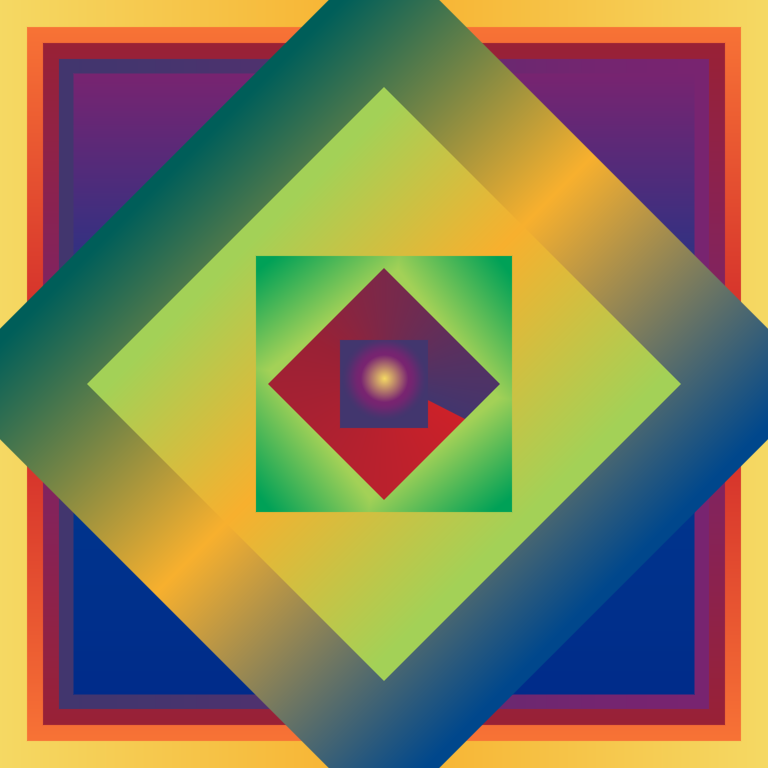
Reproduce this background procedurally as a three.js fragment shader.

```glsl
// Nested squares and diamonds with linear, conic and radial gradients.

varying vec2 vUv;

// Palette
const vec3 YELLOW  = vec3(0.96, 0.85, 0.39);
const vec3 AMBER   = vec3(0.97, 0.69, 0.18);
const vec3 ORANGE  = vec3(0.97, 0.45, 0.21);
const vec3 RED     = vec3(0.80, 0.13, 0.16);
const vec3 CRIMSON = vec3(0.60, 0.13, 0.21);
const vec3 PURPLE  = vec3(0.47, 0.14, 0.44);
const vec3 INDIGO  = vec3(0.26, 0.21, 0.43);
const vec3 COBALT  = vec3(0.00, 0.23, 0.56);
const vec3 NAVY    = vec3(0.00, 0.17, 0.54);
const vec3 TEAL    = vec3(0.00, 0.37, 0.35);
const vec3 BLUE    = vec3(0.00, 0.28, 0.55);
const vec3 LIME    = vec3(0.64, 0.82, 0.34);
const vec3 GREEN   = vec3(0.00, 0.63, 0.34);

// Half widths of the squares and half diagonals of the diamonds
const float FRAME_OUTER   = 0.4648;
const float FRAME_RED     = 0.4440;
const float FRAME_INDIGO  = 0.4232;
const float FRAME_INNER   = 0.4043;
const float DIAMOND_LARGE = 0.5720;
const float DIAMOND_LIME  = 0.3867;
const float SQUARE_GREEN  = 0.1667;
const float DIAMOND_CONIC = 0.1510;
const float SQUARE_CORE   = 0.0573;

// Gradient placement
const float CREASE       = -0.025;
const float GREEN_TILT   = 0.12;
const vec2  CONIC_CENTER = vec2(0.0006, 0.0090);
const float CONIC_START  = -0.471;
const vec2  GLOW_CENTER  = vec2(0.0008, 0.0070);
const float GLOW_RADIUS  = 0.031;
const float HALO_RADIUS  = 0.056;

const float EDGE = 0.0010;
const float TAU  = 6.2831853;

float squareDistance(vec2 p, float halfWidth) {
  return max(abs(p.x), abs(p.y)) - halfWidth;
}

float diamondDistance(vec2 p, float halfDiagonal) {
  return (abs(p.x) + abs(p.y) - halfDiagonal) * 0.70711;
}

float coverage(float dist) {
  return 1.0 - smoothstep(-EDGE, EDGE, dist);
}

// Three-stop gradient from -extent to extent with its middle stop at center
vec3 gradient(vec3 a, vec3 b, vec3 c, float x, float center, float extent) {
  float before = clamp((x + extent) / (center + extent), 0.0, 1.0);
  float after = clamp((x - center) / (extent - center), 0.0, 1.0);
  return mix(mix(a, b, before), c, after);
}

// Clockwise sweep with a smoothed seam
vec3 conicColor(vec2 p) {
  float turn = fract((CONIC_START - atan(p.y, p.x)) / TAU);
  vec3 sweep = gradient(RED, CRIMSON, INDIGO, turn - 0.5, 0.0, 0.5);
  float seam = smoothstep(0.0, 2.0 * EDGE, turn * TAU * length(p));
  return mix(INDIGO, sweep, seam);
}

// Lime along the diamond sides, green toward the corners
vec3 cornerColor(vec2 p) {
  float c = cos(GREEN_TILT);
  float s = sin(GREEN_TILT);
  vec2 q = vec2(c * p.x - s * p.y, s * p.x + c * p.y);
  float reach = (abs(q.x) + abs(q.y)) / SQUARE_GREEN;
  return mix(LIME, GREEN, clamp((reach - 0.9) / 0.95, 0.0, 1.0));
}

vec3 glowColor(vec2 p) {
  float r = length(p);
  vec3 glow = mix(YELLOW, PURPLE, clamp(r / GLOW_RADIUS, 0.0, 1.0));
  return mix(glow, INDIGO, smoothstep(GLOW_RADIUS, HALO_RADIUS, r));
}

void main() {
  vec2 p = vUv - 0.5;
  float diagonal = p.x - p.y;

  // Backdrop and nested frames
  vec3 color = mix(AMBER, YELLOW, abs(p.x) * 2.0);
  vec3 outer = mix(RED, ORANGE, abs(p.y) / FRAME_OUTER);
  color = mix(color, outer, coverage(squareDistance(p, FRAME_OUTER)));
  vec3 middle = mix(PURPLE, CRIMSON, min(abs(p.y) / FRAME_RED, 1.0));
  color = mix(color, middle, coverage(squareDistance(p, FRAME_RED)));
  vec3 thin = mix(INDIGO, PURPLE, smoothstep(-FRAME_INDIGO, FRAME_INDIGO, p.x));
  color = mix(color, thin, coverage(squareDistance(p, FRAME_INDIGO)));
  vec3 field = gradient(PURPLE, COBALT, NAVY, -p.y, 0.0, FRAME_INNER);
  color = mix(color, field, coverage(squareDistance(p, FRAME_INNER)));

  // Large diamonds with a diagonal amber crease
  vec3 band = gradient(TEAL, AMBER, BLUE, diagonal, CREASE, DIAMOND_LARGE - 0.02);
  color = mix(color, band, coverage(diamondDistance(p, DIAMOND_LARGE)));
  vec3 lime = gradient(LIME, AMBER, LIME, diagonal, CREASE, DIAMOND_LIME - 0.03);
  color = mix(color, lime, coverage(diamondDistance(p, DIAMOND_LIME)));

  // Center square, conic diamond and glowing core
  color = mix(color, cornerColor(p), coverage(squareDistance(p, SQUARE_GREEN)));
  color = mix(color, conicColor(p - CONIC_CENTER), coverage(diamondDistance(p, DIAMOND_CONIC)));
  color = mix(color, glowColor(p - GLOW_CENTER), coverage(squareDistance(p, SQUARE_CORE)));

  gl_FragColor = vec4(color, 1.0);
}
```
